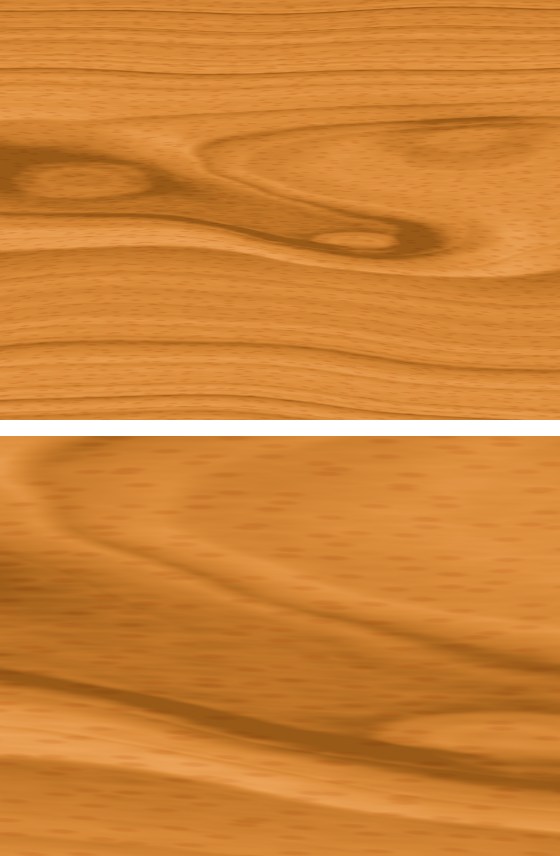
Top: the whole. Bottom: its middle third, enlarged.
Write a Shadertoy shader that draws this texture.

```glsl
// Polished orange wood plank with flowing grain, a long dark heart and soft knots.

vec2 hash2(vec2 c) {
    c = vec2(dot(c, vec2(127.1, 311.7)), dot(c, vec2(269.5, 183.3)));
    return fract(sin(c) * 43758.5);
}

// Cellular noise: distance to the nearest scattered point
float cellular(vec2 p) {
    vec2 cell = floor(p), f = fract(p);
    float nearest = 2.0;
    for (int j = -1; j <= 1; j++)
        for (int i = -1; i <= 1; i++) {
            vec2 o = vec2(i, j);
            nearest = min(nearest, length(o + hash2(cell + o) - f));
        }
    return nearest;
}

float blob(vec2 p, vec2 centre, vec2 radius) {
    vec2 d = (p - centre) / radius;
    return exp(-dot(d, d));
}

float bump(float v, float centre, float width) {
    float d = (v - centre) / width;
    return exp(-d * d);
}

// Growth rings: slow darkening that ends in a crisp pale edge
float ring(float v) {
    v += 0.3 * sin(v * 1.7) + 0.15 * sin(v * 4.1 + 1.0);
    float f = fract(v);
    float strength = 0.55 + 0.45 * sin(floor(v) * 2.4 + 0.6);
    return f * f * f * (1.0 - smoothstep(0.84, 1.0, f)) * strength;
}

vec3 woodColor(float t) {
    vec3 c = mix(vec3(0.60, 0.35, 0.09), vec3(0.77, 0.47, 0.16), smoothstep(0.0, 0.35, t));
    c = mix(c, vec3(0.87, 0.56, 0.24), clamp((t - 0.3) / 0.36, 0.0, 1.0));
    return mix(c, vec3(0.95, 0.68, 0.40), clamp((t - 0.66) / 0.36, 0.0, 1.0));
}

void mainImage(out vec4 fragColor, in vec2 fragCoord) {
    vec2 p = fragCoord / iResolution.y;

    // Bend the plank: broad arches below, slight waves above, ripples across
    vec2 q = p;
    q.y -= 0.036 * sin(3.0 * p.x + 0.7) * smoothstep(0.55, 0.3, p.y);
    q.y += 0.006 * sin(4.0 * p.x + 1.0 + 5.0 * p.y) + 0.004 * sin(9.0 * p.x - 11.0 * p.y);
    q.x += 0.016 * sin(52.0 * p.y + 5.0 * p.x) + 0.008 * sin(113.0 * p.y - 4.0 * p.x);

    // Long heart sinking to the right, and a wide hollow at the upper right
    float heartY = mix(0.58, 0.41, smoothstep(0.1, 1.05, q.x));
    float heartWidth = mix(0.115, 0.075, smoothstep(0.15, 0.6, q.x));
    float heart = bump(p.y + 0.006 * sin(11.0 * p.x), heartY, heartWidth);
    heart *= smoothstep(1.42, 0.85, q.x);
    float hollow = blob(q, vec2(1.12, 0.68), vec2(0.45, 0.10));
    float knot = blob(q, vec2(1.11, 0.672), vec2(0.20, 0.058));

    // Height of the grain; its level lines are the rings
    float b = q.y - 0.58;
    float height = b * abs(b) * (b > 0.0 ? 3.0 : 1.1) + 0.15 * b;
    height += 0.085 * heart - 0.07 * hollow;

    float tone = 0.70 - 0.85 * ring(height * 16.0 + 0.3);
    tone -= 0.30 * ring(height * 39.0 + 0.6);
    tone += 0.055 * sin(height * 75.0 + 2.0 * sin(height * 31.0));
    tone += 0.030 * sin(height * 190.0 + 3.0 * sin(height * 47.0));
    tone -= 0.12 * smoothstep(0.86, 1.0, p.y);

    // Pale rim and dark core of the heart, with two eyes in it
    tone += 0.17 * bump(heart, 0.24, 0.14);
    tone -= 0.36 * smoothstep(0.42, 0.78, heart);
    float eyes = blob(q, vec2(0.19, 0.57), vec2(0.17, 0.042))
               + blob(q, vec2(0.87, 0.427), vec2(0.10, 0.024));
    tone += 0.34 * smoothstep(0.15, 0.75, eyes) - 0.10 * bump(eyes, 0.22, 0.12);
    tone += 0.04 * sin(eyes * 19.0) * smoothstep(0.1, 0.4, eyes);

    // Dark ringed knot
    tone -= 0.27 * smoothstep(0.15, 0.6, knot);
    tone += 0.20 * smoothstep(0.72, 0.98, knot) + 0.03 * sin(knot * 24.0) * knot;
    tone -= 0.14 * blob(q, vec2(0.98, 0.75), vec2(0.15, 0.025));

    // Fine fibres and short reddish pores along the grain
    vec2 along = vec2(p.x, q.y + 0.10 * heartY);
    tone += 0.10 * (cellular(along * vec2(12.0, 130.0)) - 0.45);
    tone += 0.07 * (cellular(along * vec2(26.0, 240.0) + 7.0) - 0.45);
    float pore = smoothstep(0.30, 0.08, cellular(along * vec2(17.0, 105.0) + 31.0));

    vec3 color = woodColor(tone);
    color = mix(color, color * vec3(0.94, 0.85, 0.74), 0.6 * pore);
    fragColor = vec4(color, 1.0);
}
```
